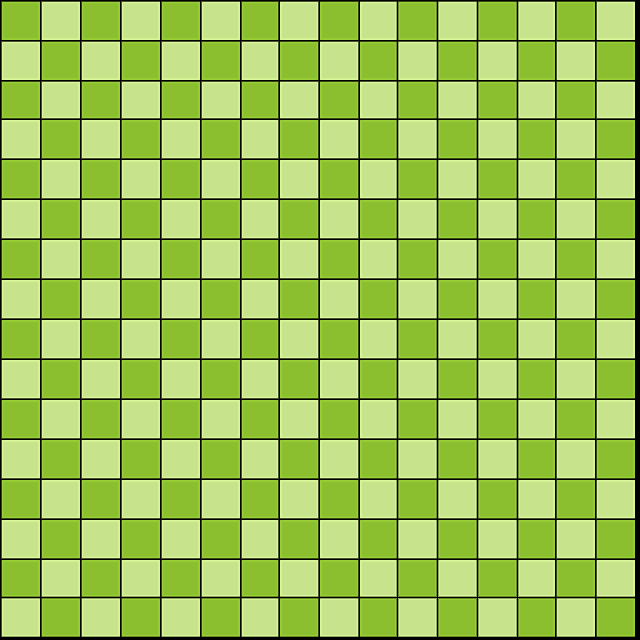
This pattern is drawn by a WebGL 1 fragment shader. Its source:

```glsl
precision highp float;

uniform vec2 u_resolution;

#define GRID_UNITS 384.0
#define CELL_PITCH 24.0
#define LINE_WIDTH 1.0
#define RIM_WIDTH 1.0
#define RIM_GAIN 0.09
#define LIGHT_GREEN vec3(0.78, 0.89, 0.55)
#define DARK_GREEN vec3(0.55, 0.75, 0.19)
#define LINE_COLOR vec3(0.0)

const int CELLS = 16;

// Centre of the i-th column and row line; a few cells are one unit narrower
vec2 lineCentre(float i) {
    vec2 lost = floor(vec2(0.3, 1.0 / 12.0) * i + vec2(-0.98, 0.75));
    return vec2(CELL_PITCH * i + 0.5 * LINE_WIDTH) - max(lost, 0.0);
}

// Antialiased coverage of a band reaching from zero to the given radius
float band(float dist, float radius, float pixel) {
    return clamp((radius - dist) / pixel + 0.5, 0.0, 1.0);
}

void main() {
    // Grid units, with y running down from the top edge
    vec2 p = gl_FragCoord.xy / u_resolution * GRID_UNITS;
    p.y = GRID_UNITS - p.y;
    float pixel = GRID_UNITS / min(u_resolution.x, u_resolution.y);

    // Nearest line on each axis, and the number of lines already passed
    vec2 dist = vec2(GRID_UNITS);
    vec2 passed = vec2(0.0);
    for (int i = 0; i <= CELLS; i++) {
        vec2 offset = p - lineCentre(float(i));
        dist = min(dist, abs(offset));
        passed += step(0.0, offset);
    }

    // Solid margin beyond the last lines, right and bottom
    dist = min(dist, max(lineCentre(float(CELLS)) - p, 0.0));
    float d = min(dist.x, dist.y);

    // Checkerboard with a faint bright rim inside each cell
    float parity = mod(passed.x + passed.y, 2.0);
    vec3 color = mix(DARK_GREEN, LIGHT_GREEN, parity);
    float rim = band(d, 0.5 * LINE_WIDTH + RIM_WIDTH, pixel);
    color *= 1.0 + RIM_GAIN * rim;

    // Grid lines
    color = mix(color, LINE_COLOR, band(d, 0.5 * LINE_WIDTH, pixel));
    gl_FragColor = vec4(color, 1.0);
}
```
